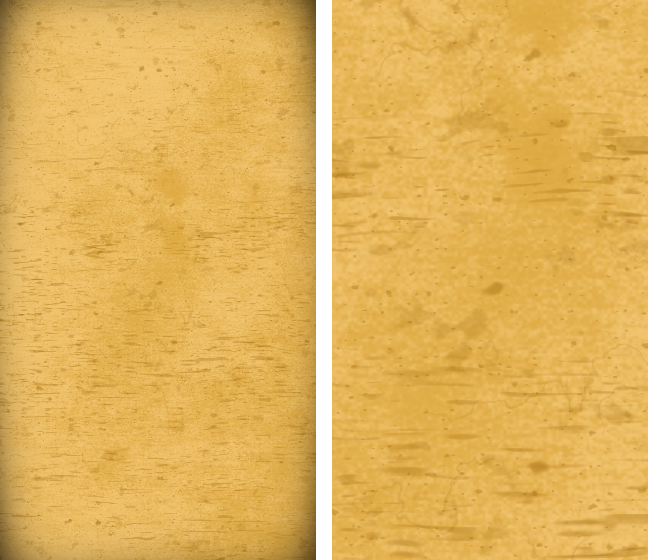
Left: the whole. Right: its middle third, enlarged.
Give the GLSL for this texture, as a Shadertoy shader.

```glsl
float hash(vec2 p) {
    vec3 q = fract(p.xyx * vec3(0.1031, 0.1030, 0.0973));
    q += dot(q, q.yzx + 33.33);
    return fract((q.x + q.y) * q.z);
}

float noise(vec2 p) {
    vec2 i = floor(p), f = fract(p);
    f = f * f * (3.0 - 2.0 * f);
    return mix(mix(hash(i), hash(i + vec2(1, 0)), f.x),
               mix(hash(i + vec2(0, 1)), hash(i + vec2(1, 1)), f.x), f.y);
}

float fbm(vec2 p) {
    float sum = 0.0, amp = 0.5;
    for (int i = 0; i < 5; i++) {
        sum += amp * noise(p);
        p = mat2(1.6, 1.2, -1.2, 1.6) * p + 17.3;
        amp *= 0.5;
    }
    return sum;
}

// Ragged pits, one per occupied cell
float pits(vec2 p, float scale, float share) {
    vec2 g = p * scale + scale;
    vec2 cell = floor(g);
    vec2 centre = 0.3 + 0.4 * vec2(hash(cell + 3.1), hash(cell + 47.7));
    vec2 d = (fract(g) - centre) * vec2(0.75, 1.25);
    float ragged = length(d) + 0.2 * (noise(g * 6.0) - 0.5);
    float radius = mix(0.04, 0.17, hash(cell + 91.3));
    return step(hash(cell), share) * (1.0 - smoothstep(radius - 0.08, radius + 0.08, ragged));
}

// Broken, nearly level scratches
float scratches(vec2 p, vec2 scale, float seed) {
    p.y += 0.02 * noise(p * vec2(5.0, 3.0) + seed) + 0.004 * noise(p * vec2(30.0, 12.0));
    float line = smoothstep(0.7, 0.95, noise(p * scale + seed));
    return line * smoothstep(0.4, 0.6, fbm(p * vec2(4.0, 9.0) + seed));
}

// Thin wandering cracks in a few patches
float cracks(vec2 p) {
    float ridge = abs(fbm(p * 14.0 + 5.0) - 0.48);
    return (1.0 - smoothstep(0.002, 0.022, ridge)) * smoothstep(0.4, 0.7, noise(p * 9.0 + 31.0));
}

void mainImage(out vec4 fragColor, in vec2 fragCoord) {
    vec2 uv = fragCoord / iResolution.xy;
    vec2 p = fragCoord / iResolution.x;

    // Broad tone: paler at the upper left, deeper at the lower right
    float tone = 0.4 + 0.4 * (uv.x - 0.5) - 0.55 * (uv.y - 0.5);
    tone += 1.3 * (fbm(p * 2.6 + 8.0) - 0.48);
    tone += 0.7 * (fbm(p * vec2(16.0, 24.0)) - 0.48);

    // Upright smear and a low worn stain
    float wear = fbm(p * 18.0 + 60.0);
    vec2 smear = (p - vec2(0.545 + 0.06 * (1.15 - p.y), 1.15)) / vec2(0.045, 0.19);
    tone += 0.9 * exp(-dot(smear, smear)) * smoothstep(0.2, 0.65, wear);
    vec2 stain = (p - vec2(0.42, 0.3)) / vec2(0.09, 0.06);
    tone += 0.9 * exp(-dot(stain, stain)) * smoothstep(0.35, 0.6, wear);

    // Fine plaster grain, stretched slightly sideways
    tone += 0.55 * (noise(p * vec2(190.0, 270.0)) - 0.5);
    tone += 0.45 * (noise(p * 310.0 + 70.0) - 0.5);
    tone += 0.3 * (noise(p * vec2(20.0, 190.0) + 20.0) - 0.5);

    // Surface damage
    float level = mix(1.0, 0.45, smoothstep(0.55, 0.95, uv.y));
    float damage = 0.45 * level * scratches(p, vec2(17.0, 170.0), 11.0);
    damage += 0.45 * level * scratches(p, vec2(40.0, 230.0), 83.0);
    damage += 0.22 * cracks(p);
    damage += 0.6 * pits(p, 21.0, 0.05);
    damage += 0.5 * pits(p, 52.0, 0.08);
    damage += 0.45 * pits(p, 105.0, 0.16);
    damage += 0.3 * smoothstep(0.66, 0.78, fbm(p * vec2(26.0, 38.0) + 40.0));

    // Worn paint settles into a pale coat and a deeper one
    vec3 pale = vec3(0.94, 0.765, 0.43);
    vec3 gold = vec3(0.88, 0.68, 0.285);
    vec3 ochre = vec3(0.71, 0.5, 0.13);
    float coat = mix(tone, smoothstep(0.0, 1.0, tone), 0.6);
    vec3 color = mix(pale, gold, clamp(coat, -0.2, 1.25));
    color = mix(color, ochre, clamp(damage, 0.0, 0.8));

    // Dark rim, strongest in the corners
    vec2 q = abs(uv * 2.0 - 1.0);
    float rim = pow(q.x, 7.0) * (0.6 + 1.1 * q.y * q.y) + 0.65 * pow(q.y, 12.0);
    color /= 1.0 + vec3(0.36, 0.37, 0.42) * pow(rim, 1.7);

    fragColor = vec4(color, 1.0);
}
```
